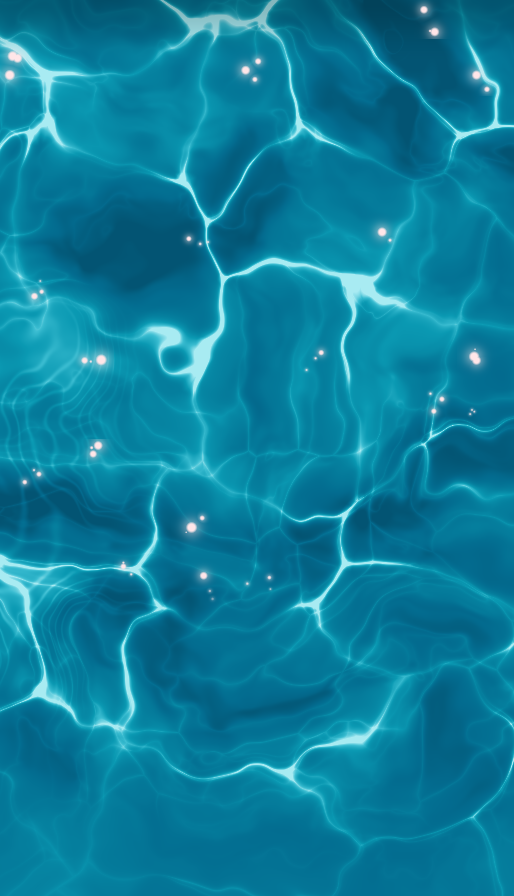
Write a Shadertoy shader that draws this texture.

```glsl
#define CELLS vec2(3.1, 3.7)
#define WARP 0.17
#define STRAND_WIDTH 0.016
#define STRAND_GAIN 0.62
#define HALO_GAIN 0.20
#define BASE_LEVEL 0.27
#define BASE_CONTRAST 1.15
#define RIPPLE_GAIN 0.16
#define GLINT_GRID 9.0
#define GLINT_SHARE 0.13
#define GLINT_COLOR vec3(1.0, 0.90, 0.91)

const vec3 WATER[6] = vec3[6](
    vec3(0.01, 0.33, 0.45), vec3(0.01, 0.42, 0.56), vec3(0.02, 0.50, 0.62),
    vec3(0.04, 0.60, 0.70), vec3(0.23, 0.74, 0.82), vec3(0.66, 0.92, 0.95));

float hash(vec2 p) {
    return fract(sin(dot(p, vec2(127.1, 311.7))) * 43758.5);
}

vec2 hash2(vec2 p) {
    return vec2(hash(p), hash(p + 41.3));
}

float noise(vec2 p) {
    vec2 i = floor(p), f = fract(p);
    f = f * f * f * (f * (f * 6.0 - 15.0) + 10.0);
    return mix(mix(hash(i), hash(i + vec2(1, 0)), f.x),
               mix(hash(i + vec2(0, 1)), hash(i + vec2(1, 1)), f.x), f.y);
}

float fbm(vec2 p) {
    float sum = 0.0, amp = 0.533;
    for (int i = 0; i < 4; i++) {
        sum += amp * noise(p);
        p = mat2(1.6, 1.2, -1.2, 1.6) * p + 7.7;
        amp *= 0.5;
    }
    return sum;
}

vec2 warp(vec2 p) {
    return vec2(fbm(p), fbm(p + 23.7)) - 0.5;
}

// Distances to the nearest and second nearest Voronoi borders
vec2 borders(vec2 p) {
    vec2 cell = floor(p), home = vec2(0), toHome = vec2(0);
    float best = 9.0;
    for (int k = 0; k < 9; k++) {
        vec2 c = cell + vec2(k % 3 - 1, k / 3 - 1);
        vec2 r = c + 0.1 + 0.8 * hash2(c) - p;
        if (dot(r, r) < best) { best = dot(r, r); home = c; toHome = r; }
    }
    vec2 edge = vec2(9.0);
    for (int k = 0; k < 25; k++) {
        vec2 c = home + vec2(k % 5 - 2, k / 5 - 2);
        vec2 r = c + 0.1 + 0.8 * hash2(c) - p;
        if (c == home) continue;
        float d = dot(0.5 * (toHome + r), normalize(r - toHome));
        edge = d < edge.x ? vec2(d, edge.x) : vec2(edge.x, min(edge.y, d));
    }
    return edge;
}

vec3 waterColor(float t) {
    t = clamp(t, 0.0, 1.0) * 5.0;
    int i = min(int(t), 4);
    return mix(WATER[i], WATER[i + 1], t - float(i));
}

// Clusters of small round sun glints
float glints(vec2 p, float px) {
    vec2 cell = floor(p * GLINT_GRID);
    if (hash(cell + 5.1) > GLINT_SHARE) return 0.0;
    vec2 center = cell + 0.3 + 0.4 * hash2(cell + 9.4);
    float light = 0.0;
    for (int i = 0; i < 3; i++) {
        vec2 id = cell + float(i) * 17.3;
        vec2 pos = (center + 0.42 * (hash2(id) - 0.5)) / GLINT_GRID;
        float size = mix(0.002, 0.013, pow(hash(id + 3.3), 2.0));
        float d = length(p - pos);
        light = max(light, 1.0 - smoothstep(size * 0.6 - px, size + px, d));
        light = max(light, 0.45 * exp(-pow(d / (size * 1.5), 2.0)));
    }
    return light;
}

void mainImage(out vec4 fragColor, in vec2 fragCoord) {
    vec2 p = fragCoord / iResolution.x;
    float px = 1.0 / iResolution.x;
    float height = fragCoord.y / iResolution.y;
    float depth = mix(0.35, 1.0, smoothstep(0.02, 0.25, height));
    vec2 bend = warp(p * 2.6 + 3.0);

    // Soft light and dark sheets
    float sheets = fbm(p * vec2(2.6, 4.0) + 2.2 * bend + 11.0) - 0.5;
    float tone = BASE_LEVEL + BASE_CONTRAST * sheets * depth + 0.09 * (1.0 - depth);

    // Bright caustic net of two strands that part and rejoin
    vec2 q = (p + WARP * 2.0 * bend) * CELLS;
    vec2 split = 0.16 * warp(p * 5.0 + 51.0);
    vec2 edge = borders(q), twin = borders(q + split);
    float power = mix(0.2, 1.0, smoothstep(0.32, 0.68, noise(p * 4.5 + 8.0))) * depth;
    float w = max(STRAND_WIDTH * mix(0.6, 1.4, noise(p * 9.0)), px * CELLS.x);
    float strand = exp(-edge.x / w) + 0.5 * exp(-twin.x / w);
    tone += STRAND_GAIN * power * strand + HALO_GAIN * depth * exp(-edge.x / 0.11);

    // Pale webs where strands meet
    float web = 1.0 - smoothstep(0.03, 0.09, edge.y + 0.05 * noise(p * 40.0));
    tone += 0.35 * web * power;

    // Fainter secondary net and wispy filaments
    float fine = borders((p + 0.5 * bend + 0.3 * split) * CELLS * 1.7 + 31.0).x;
    tone += depth * (0.20 * exp(-fine / 0.03) + 0.06 * exp(-fine / 0.15))
          * smoothstep(0.3, 0.7, noise(p * 3.5 + 61.0));
    float ridge = 1.0 - abs(2.0 * fbm(p * vec2(4.0, 6.0) + 3.0 * bend + 71.0) - 1.0);
    tone += 0.13 * depth * pow(ridge, 14.0);

    // Fine contour ripples by the left side
    float contour = 0.5 + 0.5 * sin(95.0 * noise(p * vec2(4.0, 3.0) + 1.5 * bend) + 20.0 * p.x);
    float side = (1.0 - smoothstep(0.05, 0.36, p.x))
               * smoothstep(0.18, 0.3, height) * (1.0 - smoothstep(0.55, 0.7, height));
    tone += RIPPLE_GAIN * side * (pow(contour, 5.0) - 0.2);

    vec3 color = waterColor(tone) * (1.0 - 0.22 * smoothstep(0.93, 1.0, height));
    color = mix(color, GLINT_COLOR, glints(p, px) * smoothstep(0.3, 0.36, height));
    fragColor = vec4(color, 1.0);
}
```
